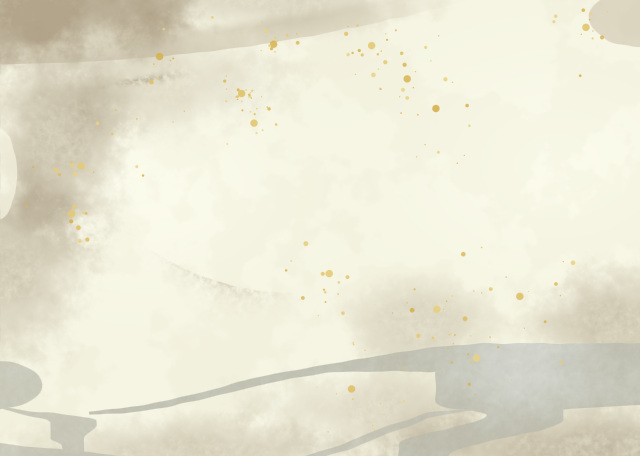
Reproduce this background procedurally as a Shadertoy shader.

```glsl
// Aged cream paper with beige washes, flowing grey ink ribbons and gold spatter.
// Washes are noisy gaussian stains, ribbons are areas between edge curves, and
// the spatter is drops scattered by a hash around cluster centres.

const vec3 PAPER = vec3(0.950, 0.945, 0.870);
const vec3 PAPER_LIGHT = vec3(0.988, 0.988, 0.930);
const vec3 WASH = vec3(0.66, 0.605, 0.505);
const vec3 BAND = vec3(0.73, 0.68, 0.58);
const vec3 INK = vec3(0.735, 0.735, 0.68);
const vec3 INK_LIGHT = vec3(0.815, 0.825, 0.805);
const vec3 GOLD = vec3(0.83, 0.68, 0.27);
const vec3 GOLD_PALE = vec3(0.92, 0.83, 0.52);
const float EDGE_WOBBLE = 0.004;
const float DROP_SIZE = 0.0085;
const int DROPS = 14;

// Stains: centre and radii in canvas fractions, then strength
const int STAINS = 10;
const vec4 STAIN[STAINS] = vec4[](
    vec4(0.03, 1.02, 0.23, 0.11), vec4(0.09, 0.72, 0.085, 0.2),
    vec4(0.02, 0.41, 0.10, 0.16), vec4(0.25, 0.83, 0.16, 0.09),
    vec4(0.96, 0.30, 0.10, 0.09), vec4(0.66, 0.29, 0.09, 0.07),
    vec4(0.58, 0.10, 0.15, 0.08), vec4(0.30, 0.01, 0.22, 0.06),
    vec4(0.93, 0.02, 0.22, 0.10), vec4(0.40, 1.00, 0.20, 0.06));
const float STRENGTH[STAINS] = float[](
    0.85, 0.48, 0.42, 0.24, 0.42, 0.27, 0.26, 0.34, 0.55, 0.28);

// Spatter clusters: centre and spread in units of canvas height
const int CLUSTERS = 15;
const vec3 CLUSTER[CLUSTERS] = vec3[](
    vec3(0.60, 0.903, 0.05), vec3(0.53, 0.795, 0.05), vec3(0.815, 0.90, 0.06),
    vec3(0.557, 0.73, 0.06), vec3(0.893, 0.827, 0.07), vec3(0.956, 0.762, 0.13),
    vec3(0.157, 0.531, 0.09), vec3(0.178, 0.636, 0.12), vec3(0.722, 0.40, 0.08),
    vec3(0.958, 0.322, 0.08), vec3(1.045, 0.215, 0.08), vec3(0.771, 0.147, 0.11),
    vec3(0.35, 0.876, 0.13), vec3(1.285, 0.94, 0.10), vec3(1.14, 0.35, 0.14));

vec2 hash2(vec2 p) {
    vec3 q = fract(p.xyx * vec3(0.1031, 0.1030, 0.0973));
    q += dot(q, q.yzx + 33.33);
    return fract((q.xx + q.yz) * q.zy);
}
float corner(vec2 cell, vec2 o, vec2 f) { return dot(hash2(cell + o) * 2.0 - 1.0, f - o); }
float gradientNoise(vec2 p) {
    vec2 i = floor(p), f = fract(p), w = f * f * (3.0 - 2.0 * f);
    return mix(mix(corner(i, vec2(0, 0), f), corner(i, vec2(1, 0), f), w.x),
               mix(corner(i, vec2(0, 1), f), corner(i, vec2(1, 1), f), w.x), w.y);
}
float fbm(vec2 p) {
    float sum = 0.0, amp = 1.0;
    for (int i = 0; i < 4; i++, amp *= 0.55) {
        sum += amp * gradientNoise(p);
        p = mat2(1.6, 1.2, -1.2, 1.6) * p + 17.3;
    }
    return sum;
}

// Antialiased coverage where d > 0
float fill(float d) { return clamp(d / max(fwidth(d), 1e-5) + 0.5, 0.0, 1.0); }
float between(float v, float lo, float hi) { return fill(v - lo) * fill(hi - v); }
float ellipse(vec2 q, vec2 c, vec2 r) { return fill(1.0 - length((q - c) / r)); }
float bell(vec2 d) { return exp(-dot(d, d)); }
float ramp(float a, float b, float x) { float t = clamp((x - a) / (b - a), 0.0, 1.0); return t * t * (3.0 - 2.0 * t); }

// Thin stroke that widens and folds back at the lower right
float river(vec2 q) {
    float top = 0.093 + 0.154 * ramp(0.07, 0.78, q.x) + 0.01 * bell(vec2(q.x * 10.0 - 4.0, 0));
    float under = 0.091 + 0.094 * ramp(0.15, 0.56, q.x);
    float thin = between(q.y, under, top) * between(q.x, 0.14, 0.69);
    float left = q.y > 0.09 ? 0.68 + 0.08 * bell(vec2((q.y - 0.09) / 0.014, 0))
                            : 0.622 + 0.138 * ramp(0.025, 0.09, q.y);
    float right = 0.7 + 0.18 * ramp(0.0, 0.08, q.y) + 0.2 * ramp(0.1, 0.122, q.y);
    return max(thin, between(q.x, left, right) * fill(top - q.y));
}

// Creek along the bottom, curl, shore and rounded pool at the lower left
float ribbons(vec2 q) {
    float creek = between(q.y, 0.11 * ramp(0.45, 0.74, q.x) - 0.012,
                          0.112 * ramp(0.42, 0.72, q.x) - 0.01) * between(q.x, 0.4, 0.76);
    float left = 0.078 * ramp(0.109, 0.072, q.y) + 0.02 * ramp(0.04, 0.02, q.y);
    float right = 0.15 * ramp(0.112, 0.078, q.y) - 0.02 * ramp(0.07, 0.04, q.y);
    float shore = fill(0.028 - 0.147 * q.x - q.y);
    float pool = ellipse(q, vec2(-0.005, 0.156), vec2(0.071, 0.052));
    return max(max(creek, between(q.x, left, right)), max(shore, pool));
}

void mainImage(out vec4 fragColor, in vec2 fragCoord) {
    vec2 uv = fragCoord / iResolution.xy, p = fragCoord / iResolution.y;
    float cloud = fbm(p * 5.0), mottle = fbm(p * 19.0 + 40.0), grain = fbm(p * 75.0 + 9.0);
    vec2 q = uv + EDGE_WOBBLE * vec2(gradientNoise(p * 24.0), gradientNoise(p * 24.0 + 70.0));

    // Cloudy paper
    float patches = ramp(-0.08, 0.12, cloud + 0.35 * mottle);
    float glow = bell((uv - vec2(0.24, 0.58)) * 5.0) + bell((uv - vec2(0.87, 0.64)) * 4.5);
    vec3 col = mix(PAPER, PAPER_LIGHT, min(0.35 * patches + 0.55 * glow, 1.0));

    // Stains with torn, grainy borders
    float wash = 0.0, tear = 0.55 * cloud + 0.4 * mottle + 0.25 * grain;
    for (int i = 0; i < STAINS; i++)
        wash += STRENGTH[i] * ramp(1.6, 0.35, length((uv - STAIN[i].xy) / STAIN[i].zw) + tear);
    wash *= 1.0 - 0.75 * ellipse(q, vec2(-0.004, 0.62), vec2(0.031, 0.1));
    col = mix(col, WASH, clamp(wash * (1.0 + 0.35 * grain + 0.3 * mottle), 0.0, 0.95));

    // Sweeping top band and beige disc
    float rise = q.y - 0.86 - 0.26 * uv.x * uv.x;
    float band = fill(rise) * ramp(0.02, -0.01, rise - mix(0.25, 0.045, ramp(0.18, 0.32, uv.x)));
    col = mix(col, BAND, band * (0.42 + 0.15 * mottle) * ramp(0.78, 0.4, uv.x));
    col = mix(col, BAND, 0.42 * ellipse(q, vec2(1.0, 0.96), vec2(0.08, 0.063)));

    // Dry brush traces
    float arc = 0.355 + 0.1 * pow(clamp((0.46 - uv.x) / 0.23, 0.0, 1.0), 2.0) - q.y;
    float trace = ramp(-0.004, 0.002, arc) * exp(-max(arc, 0.0) * 45.0) * bell((uv.xx - 0.35) * 9.0);
    trace += 1.6 * bell((uv - vec2(0.22, 0.78 + 0.2 * uv.x)) / vec2(0.05, 0.009));
    col = mix(col, WASH, clamp(trace * (0.2 + 0.5 * grain), 0.0, 0.6));

    // Grey ink, paler in the wide bend
    float bend = bell(vec2((uv.x - 0.82) / 0.12, 0)) * ramp(0.04, 0.18, uv.y);
    vec3 ink = mix(INK, INK_LIGHT, clamp(0.8 * bend + 0.35 * mottle, 0.0, 1.0)) + 0.02 * grain;
    col = mix(col, ink, 0.88 * max(river(q), 0.85 * ribbons(q)));

    // Gold spatter: a large drop per cluster, small ones around it
    float soft = 0.75 / iResolution.y;
    for (int k = 0; k < CLUSTERS * DROPS; k++) {
        int j = k % DROPS;
        vec3 cluster = CLUSTER[k / DROPS];
        vec2 rnd = hash2(vec2(k, j) + 3.0), tone = hash2(vec2(k, j) + 91.7);
        float away = j == 0 ? 0.0 : cluster.z * (0.15 + 1.1 * rnd.y), angle = 6.2832 * rnd.x;
        float radius = DROP_SIZE * (j == 0 ? 0.95 : 0.14 + 0.5 * tone.x * tone.x * tone.x);
        float d = length(p - cluster.xy - away * vec2(cos(angle), sin(angle)));
        col = mix(col, mix(GOLD, GOLD_PALE, tone.y), 0.85 * ramp(radius + soft, radius - soft, d));
    }
    fragColor = vec4(col, 1.0);
}
```
